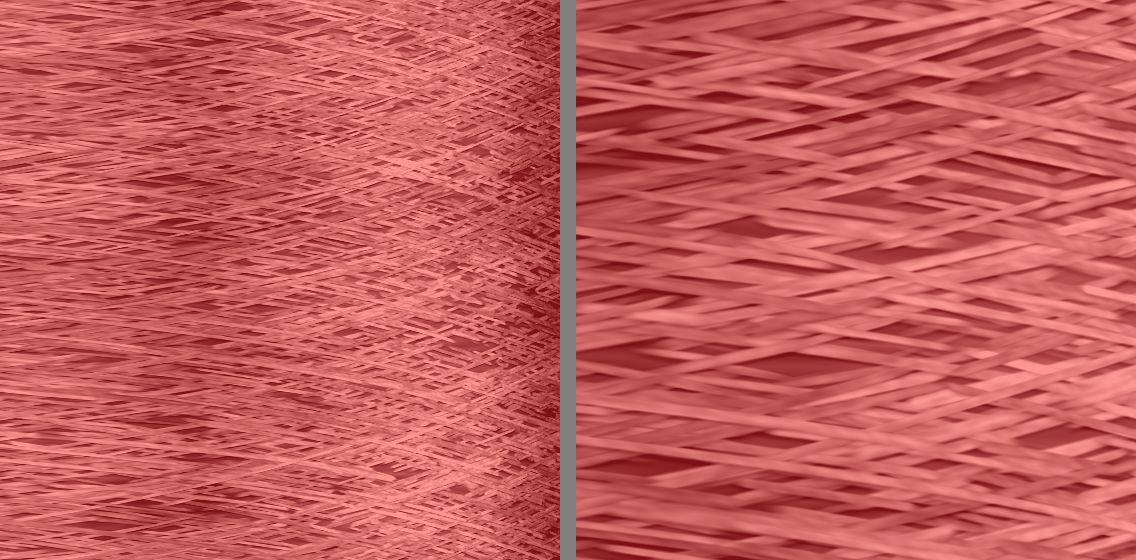
Left, the full canvas; right, a detail of the centre.
Write a three.js fragment shader that draws this texture.

```glsl
// Wound sewing thread on a spool: two families of fine crossing strands.
// Layers of curved rows are stacked; noise makes each strand surface, taper
// and dive, while soft shadows, fibres and broad sheen shape the tone.

varying vec2 vUv;

const vec3 DEEP_RED = vec3(0.58, 0.16, 0.17);
const vec3 LIGHT_CORAL = vec3(0.95, 0.55, 0.53);
const int LAYERS = 16;
const float ROWS = 74.0;           // strand rows per canvas height
const float SLOPE = 0.14;          // strand slope at the left edge
const float BEND = 0.115;          // extra rise as the spool turns away
const float SLOPE_SPREAD = 0.11;   // slope variation between layers
const float STRAND_CONTRAST = 0.5;
const float FIBRE_CONTRAST = 0.32;
const float SHADOW = 0.27;
const float GAP_TONE = -0.4;
const float BODY_TONE = 0.12;

float hash(vec2 p) {
  vec3 q = fract(p.xyx * 0.1031);
  q += dot(q, q.yzx + 33.33);
  return fract((q.x + q.y) * q.z);
}

float cornerSlope(vec2 cell, vec2 offset) {
  float angle = 6.2832 * hash(cell);
  return dot(vec2(cos(angle), sin(angle)), offset);
}

float gradientNoise(vec2 p) {
  vec2 i = floor(p);
  vec2 f = fract(p);
  vec2 u = f * f * f * (f * (f * 6.0 - 15.0) + 10.0);
  vec2 e = vec2(1.0, 0.0);
  float low = mix(cornerSlope(i, f), cornerSlope(i + e.xy, f - e.xy), u.x);
  float high = mix(cornerSlope(i + e.yx, f - e.yx),
                   cornerSlope(i + e.xx, f - e.xx), u.x);
  return mix(low, high, u.y);
}

float bump(float x, float center, float width) {
  float d = (x - center) / width;
  return exp(-d * d);
}

// Broad light across the spool, with faint diagonal patches.
float sheen(vec2 p) {
  float light = 0.56 - 0.19 * bump(p.x, 0.35, 0.14);
  light += 0.14 * bump(p.x, 0.72, 0.15);
  light -= 0.55 * smoothstep(0.84, 1.03, p.x);
  float patches = gradientNoise(vec2(p.x * 3.0, (p.y - 0.15 * p.x) * 9.0));
  return light + 0.2 * patches;
}

// Lays one layer of strands over the tone built so far.
float layStrands(float tone, vec2 p, float layer) {
  float seed = layer * 19.0 + 5.0;
  float direction = mod(layer, 2.0) < 0.5 ? 1.0 : -0.8;
  float rise = direction * (SLOPE * p.x + BEND * p.x * p.x * p.x);
  rise += (hash(vec2(seed, 2.0)) - 0.5) * SLOPE_SPREAD * p.x;
  float across = p.y - rise + hash(vec2(seed, 7.0));
  across += 0.006 * gradientNoise(vec2(p.x * 2.5 + seed, across * 9.0));

  float rows = ROWS * mix(0.8, 1.25, hash(vec2(seed, 11.0)));
  float row = floor(across * rows);
  float inRow = fract(across * rows);
  float pick = hash(vec2(row, seed));
  float shade = hash(vec2(row, seed + 3.0));

  // Strands dive more often where the surface is foreshortened.
  float along = p.x + 1.3 * p.x * p.x * p.x * p.x;
  float dive = gradientNoise(vec2(along * 4.5 + 17.0 * pick, row * 0.37 + seed));
  float bundle = gradientNoise(vec2(p.x * 1.5 + seed, across * 13.0));
  float present = smoothstep(0.0, 0.13,
      dive + 0.3 * bundle + 0.8 * (pick - 0.5) - 0.18);

  float halfWidth = mix(0.17, 0.33, hash(vec2(row, seed + 8.0)));
  halfWidth *= mix(0.4, 1.0, present);
  float d = abs(inRow - 0.5);
  float cover = present * (1.0 - smoothstep(halfWidth - 0.08, halfWidth + 0.08, d));
  float shadow = present * (1.0 - smoothstep(0.14, 0.4, abs(inRow - 0.41)));

  float fibre = gradientNoise(vec2(along * 16.0 + seed, across * 230.0));
  fibre += 0.6 * gradientNoise(vec2(along * 55.0 + across * 90.0, across * 190.0 + seed));
  float roundness = 1.0 - d * d / (halfWidth * halfWidth + 0.01);
  float body = BODY_TONE + STRAND_CONTRAST * (shade - 0.5);
  body += 0.1 * roundness + FIBRE_CONTRAST * fibre;
  return mix(tone - SHADOW * shadow, body, cover);
}

void main() {
  vec2 p = vUv;

  // Shaded depths seen between strands.
  float tone = GAP_TONE + 0.35 * gradientNoise(vec2(p.x * 14.0, p.y * 120.0));

  for (int i = 0; i < LAYERS; i++) {
    tone = layStrands(tone, p, float(i));
  }

  // Dyed thread color, allowing slightly deeper creases and brighter glints.
  float light = clamp(sheen(p) + tone, -0.25, 1.1);
  gl_FragColor = vec4(mix(DEEP_RED, LIGHT_CORAL, light), 1.0);
}
```
